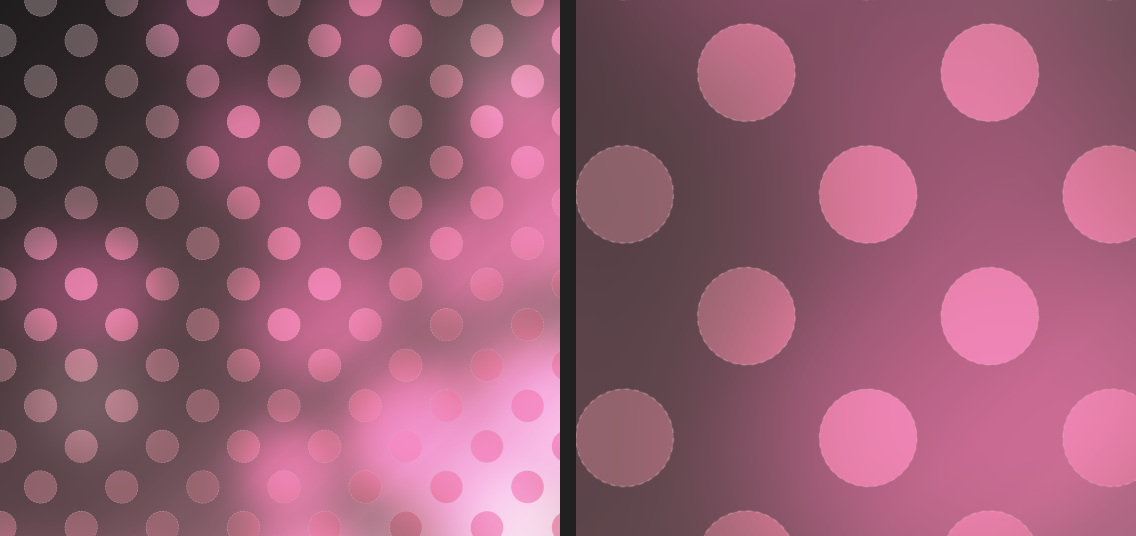
Left, the full canvas; right, a detail of the centre.
A WebGL 1 fragment shader for this pattern:

```glsl
precision highp float;

uniform vec2 u_resolution;

const float DOT_STEP = 0.07246;   // half the lattice period, canvas width = 1
const float DOT_RADIUS = 0.0290;
const float RIM_WIDTH = 0.0012;
const float GLOW_CELL = 0.19;

float hash(vec2 p) {
  return fract(sin(dot(p, vec2(127.1, 311.7))) * 43758.5453);
}

float noise1(float x) {
  float i = floor(x);
  float f = fract(x);
  return mix(hash(vec2(i, 3.0)), hash(vec2(i + 1.0, 3.0)), f * f * (3.0 - 2.0 * f));
}

// Diagonal ramp from charcoal through mauve to pale rose
vec3 groundColor(float t) {
  vec3 c = mix(vec3(0.12, 0.11, 0.115), vec3(0.36, 0.27, 0.29), smoothstep(-0.05, 0.55, t));
  c = mix(c, vec3(0.56, 0.39, 0.44), smoothstep(0.48, 0.76, t));
  return mix(c, vec3(0.77, 0.61, 0.65), smoothstep(0.70, 1.0, t));
}

vec3 dotColor(float t) {
  vec3 c = mix(vec3(0.38, 0.34, 0.345), vec3(0.55, 0.38, 0.41), smoothstep(0.0, 0.5, t));
  return mix(c, vec3(0.67, 0.42, 0.48), smoothstep(0.4, 1.0, t));
}

// Offset from the nearest dot centre on the staggered lattice
vec2 dotOffset(vec2 p) {
  vec2 q = p / DOT_STEP;
  vec2 u = fract(vec2(q.x + q.y, q.x - q.y) * 0.5) - 0.5;
  return vec2(u.x + u.y, u.x - u.y) * DOT_STEP;
}

// Scattered soft lights: x is the pink amount, y the pale amount
vec2 glowAmounts(vec2 p, float height) {
  vec2 sum = vec2(0.0);
  for (int j = 0; j < 6; j++) {
    for (int i = 0; i < 6; i++) {
      vec2 id = vec2(float(i), float(j));
      vec2 jitter = vec2(hash(id + 11.3), hash(id + 27.9));
      vec2 center = (id + jitter) * GLOW_CELL;
      float t = 0.5 * (center.x + center.y / height);
      float present = step(hash(id + 43.1), 0.38 + 0.62 * t);
      float pale = step(0.79, hash(id + 58.7));
      float size = mix(0.065, 0.088, hash(id + 71.5)) + 0.015 * t;
      vec2 d = p - center;
      float light = present * exp(-dot(d, d) / (size * size));
      light *= mix(0.7, 1.0, hash(id + 86.2));
      sum += light * vec2(1.0 - pale, pale);
    }
  }
  return 1.0 - exp(-1.6 * sum);
}

// Lights brighten in proportion to the colour beneath
vec3 applyGlow(vec3 base, vec2 glow) {
  vec3 gain = 1.0 + glow.x * vec3(0.95, 0.38, 0.76) + glow.y * vec3(0.42, 0.46, 0.47);
  vec3 lit = base * gain;
  vec3 excess = max(lit - 0.76, 0.0);
  return min(lit, 0.76) + 0.24 * (1.0 - exp(-excess / 0.24));
}

void main() {
  float pixel = 1.0 / u_resolution.x;
  float height = u_resolution.y * pixel;
  vec2 p = gl_FragCoord.xy * pixel;
  p.y = height - p.y;
  float t = 0.5 * (p.x + p.y / height);

  // Faint diagonal brushing
  float streak = noise1(t * 46.0) + 0.5 * noise1(t * 117.0) - 0.75;
  float brushed = t + 0.014 * streak;

  vec2 offset = dotOffset(p);
  float edge = length(offset) - DOT_RADIUS;
  float inside = 1.0 - smoothstep(-0.5 * pixel, 0.5 * pixel, edge);

  // Thin broken rim
  float rim = 1.0 - smoothstep(0.0, 0.5 * RIM_WIDTH + 0.5 * pixel, abs(edge));
  float dash = smoothstep(-0.3, 0.3, sin(atan(offset.y, offset.x) * 32.0));

  vec3 color = mix(groundColor(brushed), dotColor(brushed), inside);
  color = applyGlow(color, glowAmounts(p, height));
  color = mix(color, vec3(0.86, 0.69, 0.74), rim * (0.1 + 0.32 * dash));
  gl_FragColor = vec4(color, 1.0);
}
```
